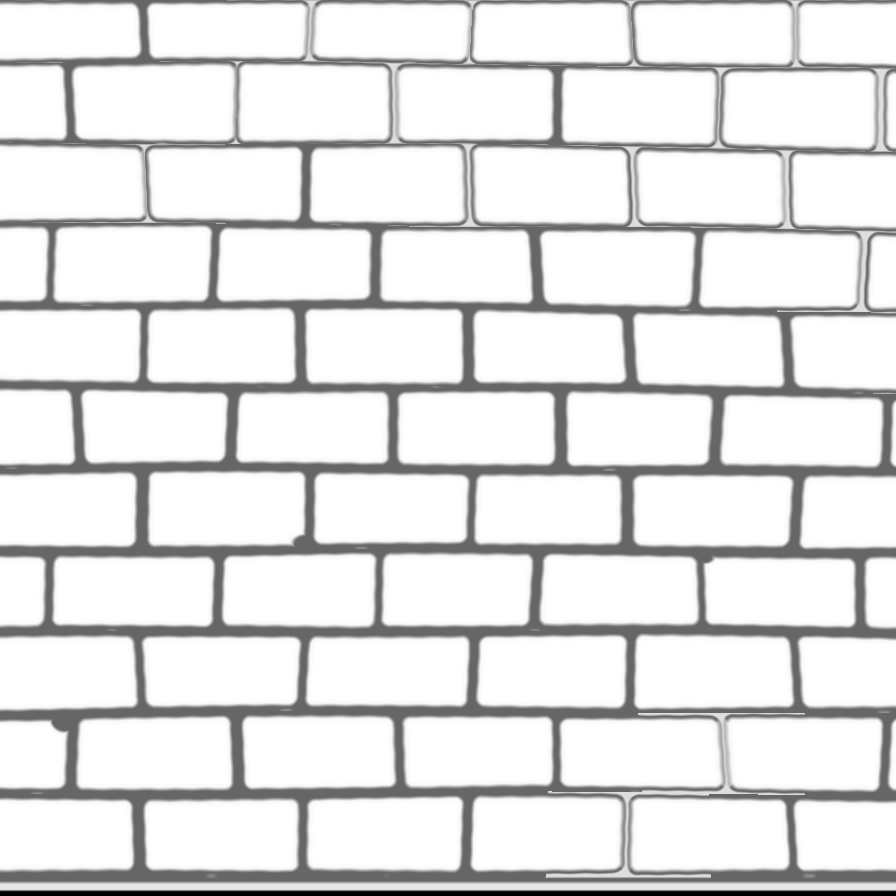
This texture map is drawn by a three.js fragment shader. Its source:

```glsl
varying vec2 vUv;

#define COURSE 0.0904     // row pitch
#define BED_BASE 0.0225   // height of the lowest bed joint
#define BRICK 0.1806      // brick pitch
#define CORNER 0.0085     // corner rounding
#define SOFT 0.0028       // edge softness
#define OUTLINE 0.0042    // dark rim around worn joints
#define MORTAR 0.40
#define PALE 0.87
#define CHIP_CHANCE 0.06

float hash(vec2 p) {
  return fract(sin(dot(p, vec2(127.1, 311.7))) * 43758.5);
}

// Height of bed joint k: a bowed, slightly sloping line
float bedHeight(float k, float x) {
  float bow = 0.0025 * sin(3.1416 * x) + 0.0014 * sin(9.0 * x + k * 2.4);
  float slope = 0.009 * (0.5 - x) * smoothstep(3.0, 7.0, k);
  return min(BED_BASE + k * COURSE + (bow + slope) * step(0.5, k), 1.0);
}

// Running bond, with every fourth course pulled to the left
float courseStart(float row) {
  return mix(0.161, 0.083, mod(row, 2.0)) - 0.023 * step(2.5, mod(row, 4.0));
}

// Upright joint: jittered position and lean
float jointX(vec2 id, float rise) {
  float jitter = (hash(id) - 0.5) * 0.012;
  float lean = (hash(id + 31.0) - 0.5) * 0.013 * (rise - 0.5);
  return courseStart(id.y) + id.x * BRICK + jitter + lean;
}

// Worn joints gather toward the upper right
float jointWorn(vec2 id) {
  vec2 c = (id + vec2(0.8, 0.5)) * vec2(BRICK, COURSE);
  float age = 0.05 + 0.8 * smoothstep(0.55, 0.8, c.y + 0.2 * (c.x - 0.5));
  return step(hash(id + 7.3), age);
}

float jointHalf(vec2 id) {
  float h = hash(id + 17.9);
  return mix(mix(0.0042, 0.0072, h), mix(0.0030, 0.0075, h), jointWorn(id));
}

void main() {
  vec2 p = vUv;

  // Course and brick indices, corrected for the uneven joints
  float row = floor((p.y - BED_BASE) / COURSE);
  row += step(bedHeight(row + 1.0, p.x), p.y) - step(p.y, bedHeight(row, p.x));
  row = clamp(row, 0.0, 10.0);
  float low = bedHeight(row, p.x);
  float high = bedHeight(row + 1.0, p.x);
  float rise = (p.y - low) / (high - low);

  float col = floor((p.x - courseStart(row)) / BRICK);
  col += step(jointX(vec2(col + 1.0, row), rise), p.x)
       - step(p.x, jointX(vec2(col, row), rise));
  vec2 leftId = vec2(col, row);
  vec2 rightId = vec2(col + 1.0, row);

  // Insets from the four joints
  float leftX = jointX(leftId, rise);
  float rightX = jointX(rightId, rise);
  float across = (p.x - leftX) / (rightX - leftX) - 0.5;
  float bedHalf = mix(0.0062, 0.0040, smoothstep(0.3, 0.9, p.y));
  float wobble = 0.0003 * (sin(p.x * 190.0 + row * 5.0) + sin(p.y * 230.0 + col * 3.0));
  float l = p.x - leftX - jointHalf(leftId);
  float r = rightX - p.x - jointHalf(rightId);
  float b = p.y - low - bedHalf + across * (hash(leftId + 3.1) - 0.5) * 0.004;
  float t = high - p.y - bedHalf + across * (hash(leftId + 5.7) - 0.5) * 0.004;

  // Rounded brick, positive inside
  vec2 inset = vec2(min(l, r), min(b, t)) + wobble;
  float d = CORNER - length(max(CORNER - inset, 0.0));
  float depth = min(-d, min(p.y - low, high - p.y) + bedHalf);

  // Pale joint cores and faded rims
  float onRight = step(r, l);
  vec2 jointId = mix(leftId, rightId, onRight);
  float worn = jointWorn(jointId);
  float faded = worn * hash(jointId + 11.0 + onRight * 4.0)
              * smoothstep(0.0, 0.006, inset.y - inset.x);
  float ink = mix(MORTAR, 0.76, faded);
  ink = mix(ink, PALE, worn * smoothstep(OUTLINE - 0.0015, OUTLINE + 0.0015, depth));

  // Light smudges along the bed joints
  float streak = sin(p.x * 47.0 + row * 9.0) * sin(p.x * 19.0 + row * 4.0);
  ink += 0.16 * smoothstep(0.9, 1.0, streak) * smoothstep(0.004, 0.0, abs(p.y - low));

  // Chipped corners on a few bricks
  vec2 corner = vec2(hash(leftId + 2.2) < 0.5 ? l : r, hash(leftId + 8.8) < 0.5 ? b : t);
  float chipSize = mix(0.010, 0.020, hash(leftId + 6.6));
  float chip = length(corner * vec2(1.0, 1.3)) - chipSize + 3.0 * wobble;
  if (hash(leftId + 41.0) < CHIP_CHANCE) d = min(d, chip);

  // Brick face over mortar
  float face = 1.0 - 0.03 * smoothstep(CORNER, 0.0, d);
  float tone = mix(ink, face, smoothstep(-SOFT, SOFT, d));

  // Light strip and black border along the foot
  tone = mix(0.9, tone, smoothstep(0.0125, 0.0175, p.y));
  tone *= smoothstep(0.0045, 0.0075, p.y);
  gl_FragColor = vec4(vec3(tone), 1.0);
}
```
